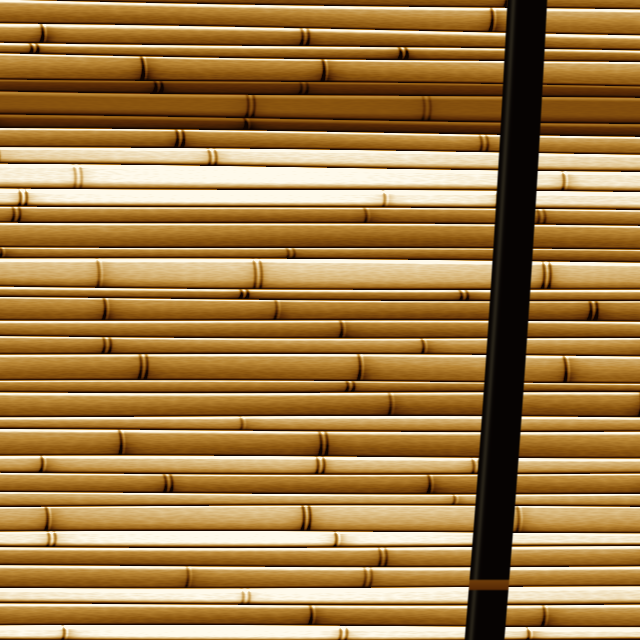
Give the GLSL for this texture, as a Shadertoy shader.

```glsl
#define CANES 34.0
#define WIDTH_JITTER 0.62
#define WAVE 0.06
#define TILT 0.018
#define NODE_DENSITY 2.7
#define NODE_CHANCE 0.8
#define GRAIN 0.07
#define SHADOW_Y 0.845
#define SHADOW_HALF 0.045
#define STRAP_HALF 0.031
#define CROSSING_Y 0.086
#define EDGE 0.002

const vec3 RAMP[6] = vec3[6](
    vec3(0.06, 0.015, 0.005), vec3(0.34, 0.16, 0.02), vec3(0.55, 0.34, 0.06),
    vec3(0.73, 0.53, 0.21), vec3(0.87, 0.75, 0.53), vec3(1.0, 0.98, 0.92));
const vec3 STRAP_COLOUR = vec3(0.025, 0.012, 0.008);
const vec3 STRAP_SHEEN = vec3(0.15, 0.13, 0.09);

float hash(float n) { return fract(sin(n * 127.1 + 11.7) * 4375.85); }
float hash2(vec2 p) { return fract(sin(dot(p, vec2(127.1, 311.7))) * 4375.85); }

// Distance to the nearest scattered point
float cellular(vec2 p) {
    vec2 cell = floor(p);
    float nearest = 2.0;
    for (int j = -1; j <= 1; j++)
        for (int i = -1; i <= 1; i++) {
            vec2 c = cell + vec2(i, j);
            vec2 point = c + vec2(hash2(c), hash2(c + 37.3));
            nearest = min(nearest, length(p - point));
        }
    return nearest;
}

vec3 bambooColour(float tone) {
    vec3 colour = RAMP[0];
    for (int i = 1; i < 6; i++)
        colour = mix(colour, RAMP[i], clamp(tone * 5.0 - float(i - 1), 0.0, 1.0));
    return colour;
}

// Lower boundary of cane i, gently wavy along x
float caneEdge(float i, float x) {
    float jitter = WIDTH_JITTER * (hash(i) - 0.5);
    float wave = WAVE * sin(x * 4.0 + 6.28 * hash(i + 50.0));
    return (i + jitter + wave) / CANES;
}

float line(float d, float width) { return exp(-d * d / (width * width)); }

// Tone change at the joints: dark smudge, ring pair and pale lip
float nodeTone(float cane, float x, float t) {
    float offset = hash(cane + 90.0);
    float along = x * NODE_DENSITY + offset;
    float cell = floor(along);
    vec2 id = vec2(cane, cell);
    float present = step(hash2(id), NODE_CHANCE);
    float strength = mix(0.45, 1.0, hash2(id + 7.0));
    float dx = (along - cell - mix(0.2, 0.8, hash2(id + 19.0))) / NODE_DENSITY;
    dx += 0.012 * (t - 0.5) * (t - 0.5) + 0.004 * (hash2(id + 3.0) - 0.5) * t;

    float smudge = exp(-abs(dx) / 0.012) * (1.0 - 0.65 * t);
    float rings = line(dx + 0.005, 0.0025);
    rings += line(dx - 0.005, 0.0025) * step(0.4, hash2(id + 23.0));
    float lip = line(dx, 0.0022);
    return present * strength * (0.22 * lip - 0.4 * smudge - 0.4 * rings);
}

float caneTone(vec2 p) {
    // Find the cane that holds this height
    float cane = floor(p.y * CANES);
    if (p.y < caneEdge(cane, p.x)) cane -= 1.0;
    else if (p.y >= caneEdge(cane + 1.0, p.x)) cane += 1.0;
    float low = caneEdge(cane, p.x), high = caneEdge(cane + 1.0, p.x);
    float t = (p.y - low) / (high - low);
    float fromTop = high - p.y;

    // Round body, with a few sunlit canes
    float kind = hash(cane + 20.0);
    float sunlit = smoothstep(0.74, 0.92, kind);
    float tone = mix(0.36, 0.66, smoothstep(0.05, 0.9, t)) + 0.14 * (kind - 0.4);
    tone = mix(tone, 0.98, sunlit * smoothstep(0.0, 0.35, t));
    tone += 0.04 * sin(p.x * 5.0 + 6.28 * kind);
    tone += GRAIN * (cellular(p * vec2(55.0, 330.0)) - 0.5);

    // Shaded group of canes
    float middle = 0.5 * (low + high);
    float shaded = smoothstep(SHADOW_HALF, SHADOW_HALF - 0.01, abs(middle - SHADOW_Y));
    tone *= 1.0 - 0.62 * shaded;

    // Upper highlight, joints, dark seams
    float glowWidth = mix(0.004, 0.009, hash(cane + 70.0));
    tone += 0.45 * (1.0 - 0.5 * shaded) * smoothstep(glowWidth, 0.2 * glowWidth, fromTop);
    tone += nodeTone(cane, p.x, t) * (1.0 - 0.5 * shaded);
    tone *= smoothstep(-0.0005, 0.0045, p.y - low) * smoothstep(-0.001, 0.002, fromTop);
    return clamp(tone, 0.0, 1.0);
}

void mainImage(out vec4 fragColor, in vec2 fragCoord) {
    vec2 uv = fragCoord / iResolution.xy;
    vec2 p = uv + vec2(0.0, TILT * uv.x * uv.y * uv.y);
    vec3 colour = bambooColour(caneTone(p));

    // Slanted strap with a faint sheen along its left side
    float side = uv.x - mix(0.757, 0.824, uv.y) - 0.016 * uv.y * (1.0 - uv.y);
    float strap = smoothstep(EDGE, -EDGE, abs(side) - STRAP_HALF);
    vec3 strapColour = mix(STRAP_COLOUR, STRAP_SHEEN, line(side + 0.7 * STRAP_HALF, 0.004));

    // Thin slat passing over the strap
    float slat = smoothstep(EDGE, -EDGE, abs(uv.y - CROSSING_Y) - 0.008);
    strapColour = mix(strapColour, bambooColour(0.24 + 6.0 * (uv.y - CROSSING_Y)), slat);

    fragColor = vec4(mix(colour, strapColour, strap), 1.0);
}
```
